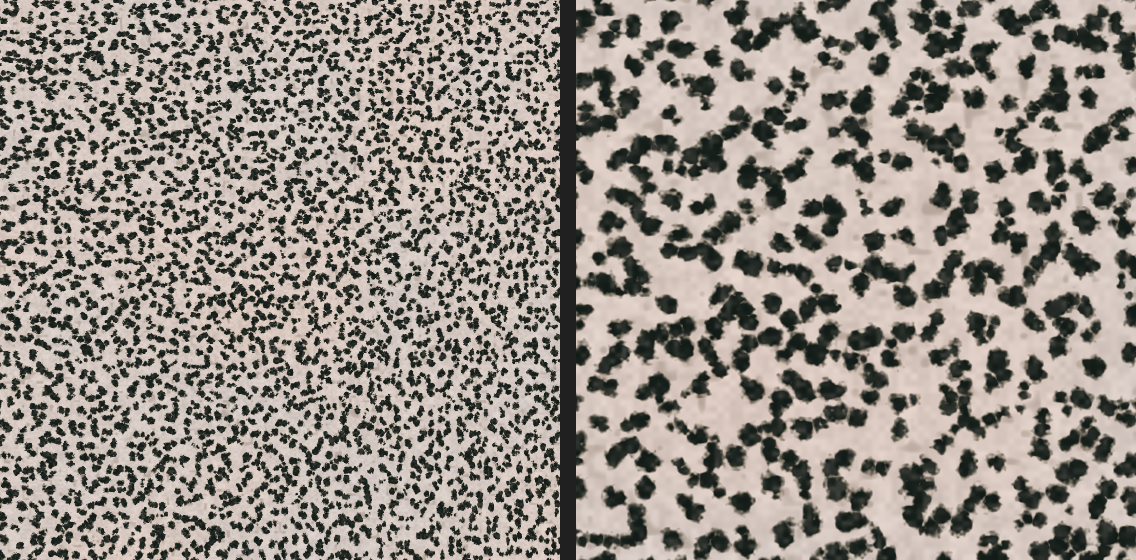
Left: the whole. Right: its middle third, enlarged.
Give the GLSL for this texture, as a WebGL 2 fragment shader.

```glsl
#version 300 es
precision highp float;

uniform vec2 u_resolution;
out vec4 fragColor;

float hash(vec2 p) {
    return fract(sin(dot(p, vec2(127.1, 311.7))) * 43758.5453);
}

vec2 hash2(vec2 p) {
    return vec2(hash(p), hash(p + 57.3));
}

float noise(vec2 p) {
    vec2 i = floor(p), f = fract(p);
    f = f * f * (3.0 - 2.0 * f);
    return mix(mix(hash(i), hash(i + vec2(1, 0)), f.x),
               mix(hash(i + vec2(0, 1)), hash(i + vec2(1, 1)), f.x), f.y);
}

// Distance to the nearest clump; each cell holds a short bent row of lobes
float clumpDistance(vec2 q) {
    vec2 home = floor(q);
    float d = 1.0;
    for (int y = -1; y <= 1; y++) {
        for (int x = -1; x <= 1; x++) {
            vec2 cell = home + vec2(x, y);
            vec2 centre = cell + 0.08 + 0.84 * hash2(cell);
            float angle = 6.2832 * hash(cell + 13.7);
            vec2 reach = vec2(cos(angle), sin(angle)) * mix(0.1, 0.32, hash(cell + 31.9));
            for (int k = -1; k <= 1; k++) {
                vec2 seed = cell + 7.13 * float(k + 2);
                vec2 lobe = centre + float(k) * reach + 0.2 * (hash2(seed + 3.1) - 0.5);
                float radius = mix(0.11, 0.33, hash(seed + 91.4));
                d = min(d, length(q - lobe) - radius);
            }
        }
    }
    return d;
}

void main() {
    vec2 p = gl_FragCoord.xy / u_resolution;

    // Clumps shrink gradually towards the upper right
    vec2 q = p * (44.0 + 8.0 * p);
    float d = clumpDistance(q);
    d += 0.16 * (noise(q * 4.5) - 0.5) + 0.13 * (noise(q * 10.0 + 40.0) - 0.5);

    // Pale ground with broad tint, fine grain and faint brown specks
    float grain = noise(p * 260.0);
    vec3 ground = mix(vec3(0.86, 0.79, 0.755), vec3(0.83, 0.79, 0.77), noise(p * 7.0 + 5.0));
    ground += 0.07 * (grain - 0.5) + 0.05 * (noise(p * 70.0) - 0.5);
    float speck = smoothstep(0.75, 0.98, noise(p * 120.0 + 19.0));
    ground = mix(ground, vec3(0.56, 0.49, 0.43), 0.4 * speck);

    // Dark foliage with lighter flecks
    float fleck = noise(p * 290.0 + 71.0);
    vec3 foliage = mix(vec3(0.07, 0.105, 0.09), vec3(0.25, 0.255, 0.235), fleck * fleck);

    // Soft edge with a thin warm fringe
    float blur = max(0.085, 35.0 / u_resolution.y);
    float cover = 1.0 - smoothstep(-blur, blur, d);
    vec3 color = mix(ground, foliage, cover);
    color += vec3(0.03, 0.015, -0.01) * cover * (1.0 - cover) * 4.0;

    fragColor = vec4(color, 1.0);
}
```
